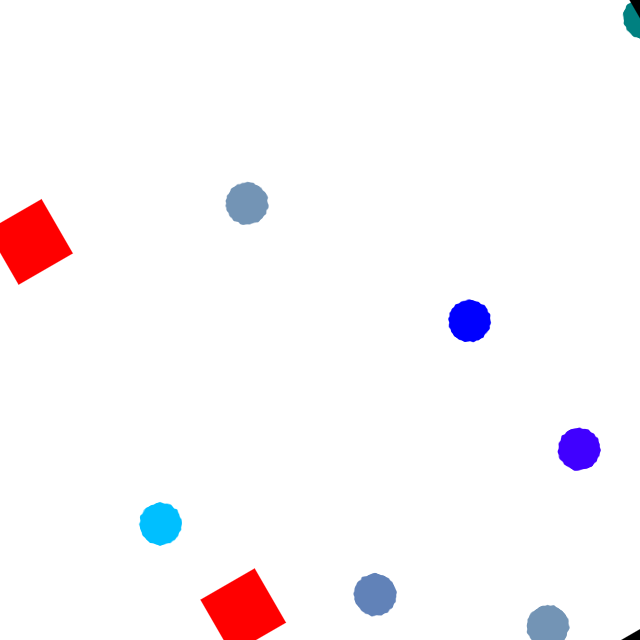
Write a WebGL 1 fragment shader that draws this background.

```glsl
precision highp float;
// Sparse confetti on white: rough-edged discs in blues and teal, with
// tilted red and black squares. Discs follow an additive sequence bent
// toward the lower right; gradient noise frays their rims.

uniform vec2 u_resolution;

vec2 gradientAt(vec2 cell) {
  float h = fract(sin(dot(cell, vec2(127.1, 311.7))) * 43758.55);
  return vec2(cos(6.2832 * h), sin(6.2832 * h));
}

float gradientNoise(vec2 p) {
  vec2 cell = floor(p);
  vec2 f = p - cell;
  vec2 w = f * f * f * (f * (f * 6.0 - 15.0) + 10.0);
  float a = dot(gradientAt(cell), f);
  float b = dot(gradientAt(cell + vec2(1.0, 0.0)), f - vec2(1.0, 0.0));
  float c = dot(gradientAt(cell + vec2(0.0, 1.0)), f - vec2(0.0, 1.0));
  float d = dot(gradientAt(cell + 1.0), f - 1.0);
  return mix(mix(a, b, w.x), mix(c, d, w.x), w.y);
}

// Signed distance to a square whose sides are turned by 30 degrees.
float tiltedSquare(vec2 p, float halfSide) {
  vec2 q = abs(mat2(0.866, -0.5, 0.5, 0.866) * p) - halfSide;
  return length(max(q, 0.0)) + min(max(q.x, q.y), 0.0);
}

vec3 discColor(float index) {
  float k = mod(index, 6.0);
  if (k < 0.5) return vec3(0.45, 0.58, 0.71);  // steel
  if (k < 1.5) return vec3(0.25, 0.0, 1.0);    // violet
  if (k < 2.5) return vec3(0.38, 0.51, 0.72);  // slate blue
  if (k < 3.5) return vec3(0.0, 0.5, 0.5);     // teal
  if (k < 4.5) return vec3(0.0, 0.0, 1.0);     // blue
  return vec3(0.0, 0.75, 1.0);                 // sky
}

void main() {
  float shortSide = min(u_resolution.x, u_resolution.y);
  vec2 p = gl_FragCoord.xy / shortSide;
  float soft = 0.75 / shortSide;
  vec3 color = vec3(1.0);

  // Discs with frayed rims
  float fray = 0.0026 * gradientNoise(p * 130.0);
  for (int i = 0; i < 7; i++) {
    float n = float(i);
    vec2 f = fract(vec2(0.13, 0.826) + n * vec2(0.585, 0.72));
    vec2 center = vec2(1.07 * sqrt(f.x), f.y * f.y);
    float d = length(p - center) - 0.033 + fray;
    color = mix(discColor(n), color, smoothstep(-soft, soft, d));
  }

  // Red squares step along the tilt; black ones clip the right corners
  for (int i = 0; i < 2; i++) {
    float n = float(i);
    float red = tiltedSquare(p - vec2(0.047, 0.622) - n * vec2(0.333, -0.577), 0.049);
    float black = tiltedSquare(p - vec2(1.04, 1.0) - n * vec2(-0.02, -1.028), 0.049);
    color = mix(vec3(1.0, 0.0, 0.0), color, smoothstep(-soft, soft, red));
    color = mix(vec3(0.0), color, smoothstep(-soft, soft, black));
  }

  gl_FragColor = vec4(color, 1.0);
}
```
